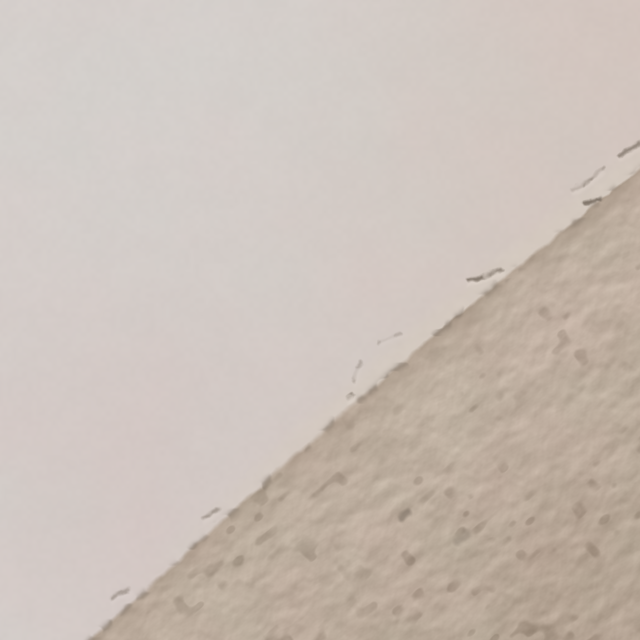
Reproduce this texture procedurally as a WebGL 2 fragment shader.

```glsl
#version 300 es
precision highp float;

#define EDGE_START 0.143
#define EDGE_SLOPE 0.859
#define EDGE_BOW 0.016
#define EDGE_ROUGHNESS 0.010
#define EDGE_SOFTNESS 0.0035
#define SHADOW_WIDTH 0.020
#define GRAIN 0.065
#define RELIEF 0.085
#define PIT_DEPTH 0.075
#define WALL_GRAIN 0.012

uniform vec2 u_resolution;
out vec4 fragColor;

const vec3 WALL_COOL = vec3(0.832, 0.812, 0.798);
const vec3 WALL_WARM = vec3(0.822, 0.775, 0.748);
const vec3 WALL_PINK = vec3(0.823, 0.776, 0.762);
const vec3 LIP_CREAM = vec3(0.832, 0.792, 0.745);
const vec3 STONE_LIGHT = vec3(0.755, 0.695, 0.638);
const vec3 STONE_DARK = vec3(0.703, 0.638, 0.575);
const vec3 SHADOW = vec3(0.610, 0.545, 0.480);
const vec3 CRACK = vec3(0.470, 0.425, 0.380);

// Broken cracks above the edge: start and end of each
const vec4 CRACKS[9] = vec4[9](
  vec4(0.730, 0.561, 0.782, 0.578), vec4(0.896, 0.702, 0.942, 0.736),
  vec4(0.966, 0.755, 1.000, 0.776), vec4(0.553, 0.405, 0.562, 0.432),
  vec4(0.592, 0.463, 0.622, 0.477), vec4(0.174, 0.066, 0.202, 0.079),
  vec4(0.317, 0.188, 0.340, 0.203), vec4(0.915, 0.682, 0.936, 0.690),
  vec4(0.545, 0.380, 0.549, 0.382));
const float CRACK_STRENGTH[9] = float[9](0.75, 0.65, 0.6, 0.3, 0.25, 0.4, 0.45, 0.8, 0.75);

float hash(vec2 p) {
  vec3 q = fract(p.xyx * 0.1031);
  q += dot(q, q.yzx + 33.33);
  return fract((q.x + q.y) * q.z);
}

float noise(vec2 p) {
  vec2 cell = floor(p), f = fract(p);
  f = f * f * (3.0 - 2.0 * f);
  return mix(mix(hash(cell), hash(cell + vec2(1, 0)), f.x),
             mix(hash(cell + vec2(0, 1)), hash(cell + vec2(1, 1)), f.x), f.y);
}

float fbm(vec2 p) {
  float sum = 0.0, amp = 0.5;
  for (int i = 0; i < 4; i++) {
    sum += amp * noise(p);
    p = mat2(1.6, 1.2, -1.2, 1.6) * p + 7.3;
    amp *= 0.5;
  }
  return sum / 0.9375;
}

float segmentDistance(vec2 p, vec4 s) {
  vec2 ap = p - s.xy, ab = s.zw - s.xy;
  return length(ap - ab * clamp(dot(ap, ab) / dot(ab, ab), 0.0, 1.0));
}

// Signed distance to the diagonal edge, positive on the wall
float edgeDistance(vec2 p) {
  float along = clamp((p.x - EDGE_START) / (1.0 - EDGE_START), 0.0, 1.0);
  float height = EDGE_SLOPE * (p.x - EDGE_START) + EDGE_BOW * sin(3.1416 * along);
  height += EDGE_ROUGHNESS * (fbm(p * 42.0) - 0.5);
  return (p.y - height) / length(vec2(1.0, EDGE_SLOPE));
}

vec3 wallColor(vec2 p, float d) {
  float warmth = smoothstep(0.25, 1.05, p.x + 0.3 * (1.0 - p.y));
  vec3 color = mix(WALL_COOL, WALL_WARM, warmth);
  vec2 toPink = p - vec2(0.2, 0.25);
  color = mix(color, WALL_PINK, 0.8 * exp(-9.0 * dot(toPink, toPink)));
  float blotch = fbm(p * 9.0 + 3.0) - 0.5;
  color += blotch * vec3(0.014, -0.008, -0.004);
  color += WALL_GRAIN * (fbm(p * 26.0) + 0.7 * noise(p * 130.0) - 0.85);
  float lip = smoothstep(0.045, 0.012, d) * smoothstep(0.1, 0.6, p.x);
  color += 0.05 * lip * (fbm(p * vec2(50.0, 65.0)) - 0.5);
  return mix(color, LIP_CREAM, 0.6 * lip);
}

vec3 stoneColor(vec2 p, float d) {
  // Axes along and across the edge
  vec2 slanted = mat2(0.76, -0.65, 0.65, 0.76) * p;
  float shade = smoothstep(0.08, 0.42, -d) * 0.65 + 0.75 * (fbm(p * 7.0) - 0.5);
  vec3 color = mix(STONE_LIGHT, STONE_DARK, clamp(shade + 0.1, 0.0, 1.0));
  color += vec3(0.022, -0.005, 0.008) * (fbm(p * 13.0 + 8.0) - 0.5);

  // Rough surface lit from the upper left
  vec2 grain = slanted * vec2(36.0, 58.0);
  float bumps = fbm(grain);
  color += GRAIN * (bumps - 0.5) + RELIEF * (bumps - fbm(grain + vec2(0.1, 0.45)));
  float pits = smoothstep(0.66, 0.88, noise(slanted * vec2(44.0, 68.0) + 5.0));
  color -= PIT_DEPTH * pits * smoothstep(0.4, 0.7, noise(p * 16.0 + 2.0));

  vec2 q = p + 0.008 * vec2(noise(p * 80.0) - 0.5, noise(p * 80.0 + 9.0) - 0.5);
  float hollows = smoothstep(0.009, 0.001, segmentDistance(q, vec4(0.626, 0.189, 0.637, 0.197)))
    + 0.6 * smoothstep(0.012, 0.001, segmentDistance(q, vec4(0.715, 0.156, 0.728, 0.166)));
  color = mix(color, CRACK, 0.55 * hollows);
  float band = exp(d / SHADOW_WIDTH) * (0.2 + 0.8 * fbm(p * 30.0));
  return mix(color, SHADOW, 0.8 * clamp(band, 0.0, 1.0));
}

void main() {
  vec2 p = gl_FragCoord.xy / u_resolution;
  float d = edgeDistance(p);
  float softness = max(EDGE_SOFTNESS * mix(0.6, 1.8, noise(p * 18.0)), 1.0 / u_resolution.y);
  vec3 color = mix(stoneColor(p, d), wallColor(p, d), smoothstep(-softness, softness, d));

  // Chipped dark flecks on the rim
  float flecks = smoothstep(0.5, 0.8, noise(p * vec2(60.0, 75.0))) * exp(-pow((d + 0.001) / 0.006, 2.0));
  color = mix(color, CRACK, 0.4 * flecks);

  // Ragged cracks with a pale lower rim
  vec2 wobble = 0.012 * vec2(fbm(p * 48.0) - 0.5, fbm(p * 48.0 + 17.0) - 0.5);
  float ragged = mix(0.35, 1.1, smoothstep(0.25, 0.65, noise(p * 95.0)));
  for (int i = 0; i < 9; i++) {
    float rim = segmentDistance(p + wobble + vec2(-0.002, 0.006), CRACKS[i]);
    color += 0.03 * CRACK_STRENGTH[i] * smoothstep(0.007, 0.0, rim);
    float line = segmentDistance(p + wobble, CRACKS[i]);
    color = mix(color, CRACK, CRACK_STRENGTH[i] * ragged * smoothstep(0.006, 0.0, line));
  }
  fragColor = vec4(clamp(color, 0.0, 1.0), 1.0);
}
```
